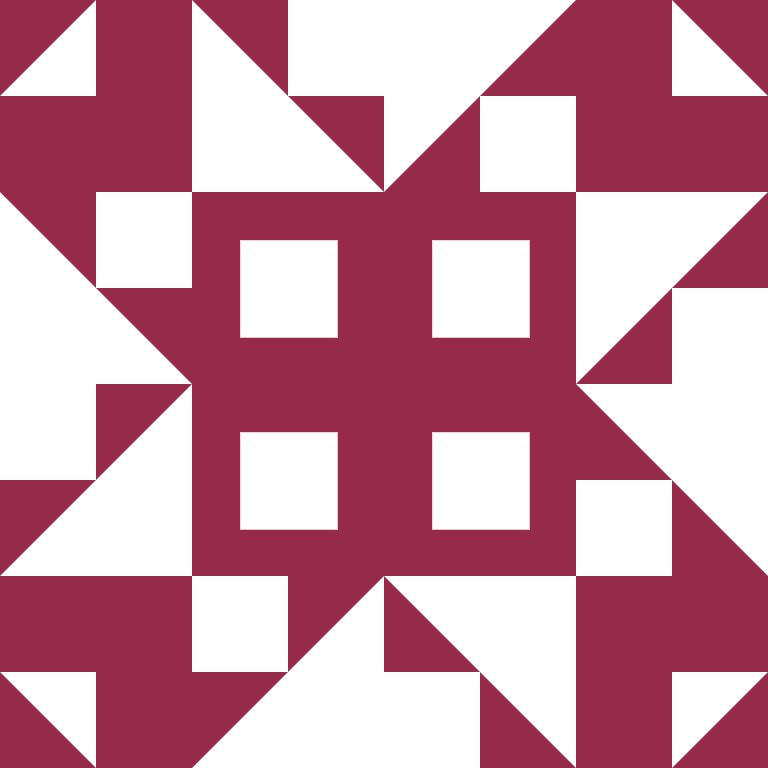
Reproduce this pattern procedurally as a WebGL 2 fragment shader.

```glsl
#version 300 es
precision highp float;

uniform vec2 u_resolution;
out vec4 fragColor;

const vec3 CLOTH = vec3(0.59, 0.165, 0.29);
const vec3 PAPER = vec3(1.0);
const float CELLS = 8.0;                       // grid cells across the canvas
const float WINDOW_HALF = 0.508;               // half side of the inner squares
const vec2 WINDOW_SHIFT = vec2(0.01, -0.01);   // offset of the inner squares

float square(vec2 p, vec2 center, float halfSide) {
    vec2 d = abs(p - center) - halfSide;
    return max(d.x, d.y);
}

// Right triangle with equal legs pointing along the signs in dir
float triangle(vec2 p, vec2 corner, vec2 dir, float leg) {
    vec2 q = (p - corner) * dir;
    return max(max(-q.x, -q.y), (q.x + q.y - leg) * inversesqrt(2.0));
}

// Linear ramp, so that touching shapes sum to one along a shared edge
float coverage(float dist, float pixel) {
    return clamp(0.5 - dist / pixel, 0.0, 1.0);
}

// One quarter of the pinwheel: the top side and the top left corner
float quarter(vec2 p, float pixel) {
    float white = coverage(triangle(p, vec2(-2.0, 2.0), vec2(1.0, 1.0), 2.0), pixel);
    white += coverage(triangle(p, vec2(0.0, 4.0), vec2(1.0, -1.0), 2.0), pixel);
    white += coverage(triangle(p, vec2(-3.0, 3.0), vec2(-1.0, 1.0), 1.0), pixel);
    white += coverage(square(p, vec2(-0.5, 3.5), 0.5), pixel);
    white += coverage(square(p, vec2(1.5, 2.5), 0.5), pixel);
    return white;
}

void main() {
    float side = min(u_resolution.x, u_resolution.y);
    float pixel = CELLS / side;
    vec2 p = (gl_FragCoord.xy - 0.5 * u_resolution) * pixel;

    // Four inner squares by mirror folding
    float white = coverage(square(abs(p - WINDOW_SHIFT), vec2(1.0), WINDOW_HALF), pixel);

    // Outer ring by quarter turns
    for (int turn = 0; turn < 4; turn++) {
        white += quarter(p, pixel);
        p = vec2(p.y, -p.x);
    }

    fragColor = vec4(mix(CLOTH, PAPER, min(white, 1.0)), 1.0);
}
```
